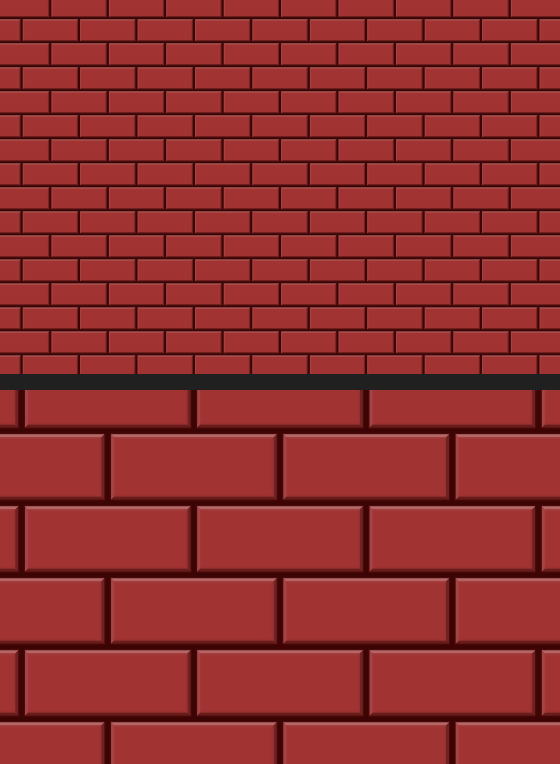
Top, the full canvas; bottom, a detail of the centre.
Reproduce this pattern procedurally as a WebGL 2 fragment shader.

```glsl
#version 300 es
precision highp float;

uniform vec2 u_resolution;
out vec4 fragColor;

// Soft step, one pixel wide, around an edge
float softEdge(float edge, float value, float pixel) {
    return smoothstep(edge - 0.5 * pixel, edge + 0.5 * pixel, value);
}

void main() {
    vec2 uv = gl_FragCoord.xy / u_resolution;

    // Running bond: courses count from the top, odd ones shift by half a brick
    vec2 bond = vec2(uv.x * 9.752 + 0.124, (1.0 - uv.y) * 15.58 + 0.239);
    bond.x += 0.5 * mod(floor(bond.y), 2.0);

    // Position inside one brick, measured in course heights
    vec2 brickSize = vec2(2.397, 1.0);
    vec2 local = fract(bond) * brickSize;
    float pixel = 15.58 / u_resolution.y;

    // Distances to the joint centres: x is the lit side, y the shaded side
    vec2 sideways = vec2(local.x, brickSize.x - local.x);
    vec2 upright = vec2(local.y, brickSize.y - local.y);
    float lit = min(sideways.x, upright.x);
    float shaded = min(sideways.y, upright.y);
    float nearest = min(lit, shaded);

    vec3 face = vec3(0.63, 0.20, 0.20);
    vec3 mortar = mix(vec3(0.24, 0.015, 0.015), vec3(0.30, 0.05, 0.05),
                      smoothstep(0.015, 0.055, nearest));

    // Mitred bevel: bright top, faint left, dark bottom and right
    vec3 highlight = mix(vec3(0.64, 0.27, 0.27), vec3(0.70, 0.40, 0.40),
                         softEdge(0.0, sideways.x - upright.x, pixel));
    vec3 shadow = mix(vec3(0.44, 0.13, 0.13), vec3(0.41, 0.11, 0.11),
                      softEdge(0.0, sideways.y - upright.y, pixel));
    vec3 bevel = mix(highlight, shadow, softEdge(0.0, lit - shaded, pixel));

    // Inner rim where the bevel fades into the flat face
    vec3 rim = mix(face, bevel, 0.14);
    vec3 color = mix(rim, face, smoothstep(0.085, 0.14, nearest));
    color = mix(bevel, color, softEdge(0.087, nearest, pixel));
    color = mix(mortar, color, softEdge(0.047, nearest, pixel));

    fragColor = vec4(color, 1.0);
}
```
